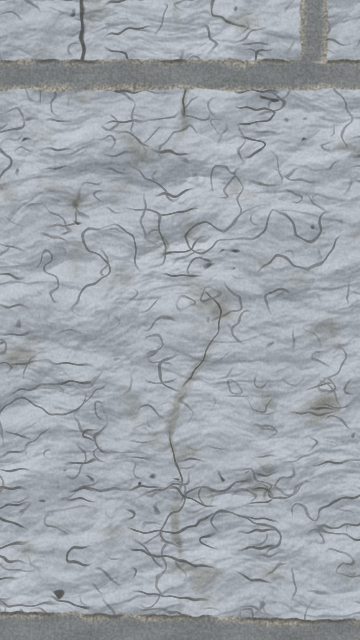
Reproduce this texture procedurally as a WebGL 2 fragment shader.

```glsl
#version 300 es
precision highp float;
// Rough pale limestone block with cracks, ledges, stains and mortar joints
#define RELIEF 0.0068
#define GRAIN 0.045
#define CRACK_WIDTH 0.0007
#define CRACK_DEPTH 0.62
#define STONE vec3(0.665, 0.688, 0.718)
#define STAIN vec3(0.50, 0.505, 0.475)
#define MORTAR vec3(0.47, 0.485, 0.49)
#define SAND vec3(0.61, 0.59, 0.545)
#define SHADOW vec3(0.25, 0.25, 0.245)
uniform vec2 u_resolution;
out vec4 fragColor;

vec2 hashDir(vec2 cell) {
  vec3 h = fract(cell.xyx * vec3(0.1031, 0.1030, 0.0973));
  h += dot(h, h.yzx + 33.33);
  float angle = 6.2832 * fract((h.x + h.y) * h.z);
  return vec2(cos(angle), sin(angle));
}

float noise(vec2 p) {
  vec2 i = floor(p), f = p - i;
  vec2 u = f * f * f * (f * (f * 6.0 - 15.0) + 10.0);
  vec2 x = vec2(1, 0), y = vec2(0, 1);
  float low = mix(dot(hashDir(i), f), dot(hashDir(i + x), f - x), u.x);
  float high = mix(dot(hashDir(i + y), f - y), dot(hashDir(i + 1.0), f - 1.0), u.x);
  return mix(low, high, u.y);
}

float fbm(vec2 p) {
  float sum = 0.0, amp = 0.5;
  for (int i = 0; i < 4; i++) {
    sum += amp * noise(p);
    p = mat2(0.91, 0.41, -0.41, 0.91) * p * 2.07 + 17.3;
    amp *= 0.45;
  }
  return sum;
}

// Chipped lumps plus interrupted horizontal ledges
float relief(vec2 p) {
  vec2 q = p + 0.05 * vec2(fbm(p * 6.0), fbm(p * 6.0 + 31.0));
  float lumps = fbm(q * vec2(9.0, 16.0)) + 0.6 * abs(noise(q * vec2(7.0, 11.0) + 5.0));
  float layer = fract(q.y * 24.0 + 1.8 * noise(q * 5.0));
  float ledge = smoothstep(0.0, 0.8, layer) - smoothstep(0.84, 1.0, layer);
  float broken = smoothstep(-0.1, 0.3, noise(q * vec2(7.0, 15.0) + 40.0));
  return lumps - 0.09 * ledge * broken;
}

// Thin zero contour of a noise field, broken up by a second field
float crack(vec2 p, vec2 freq, float seed, float px) {
  vec2 e = vec2(0.002, 0.0);
  float n = noise(p * freq + seed);
  vec2 grad = vec2(noise((p + e.xy) * freq + seed), noise((p + e.yx) * freq + seed)) - n;
  float dist = abs(n) / max(length(grad) / e.x, 3.0);
  float gaps = smoothstep(0.0, 0.28, noise(p * freq.yx * 0.6 + seed * 3.0));
  return gaps * (1.0 - smoothstep(CRACK_WIDTH, CRACK_WIDTH + 1.3 * px, dist));
}

// Signed distance to the mortar joints, negative inside
float joints(vec2 p) {
  float bed = abs(p.y - 0.883) - 0.024;
  float upright = max(abs(p.x - 0.49) - 0.021, 0.9 - p.y);
  float base = p.y - 0.045 + 0.025 * p.x;
  return min(min(bed, upright), base) + 0.010 * fbm(p * 32.0);
}

void main() {
  vec2 p = gl_FragCoord.xy / u_resolution.y;
  float px = 1.0 / u_resolution.y;
  vec2 jagged = p + 0.008 * vec2(noise(p * 42.0), noise(p * 42.0 + 9.0));
  float grain = noise(p * 250.0) + 0.6 * noise(p * 130.0 + 3.0);

  // Stone surface lit from above
  vec2 light = vec2(-0.35, 0.94);
  float slope = RELIEF * (relief(p) - relief(p + light * 0.002)) / 0.002;
  float shade = slope / (1.0 + abs(slope) * (slope > 0.0 ? 8.0 : 3.5));
  vec3 col = STONE + shade + 0.13 * fbm(p * vec2(4.0, 6.0) + 12.0);

  // Stains in patches and along a wandering seam
  float swing = (p.y - 0.58) / 0.2;
  float seamX = 0.28 - 0.075 * sin(15.7 * (p.y - 0.58)) * exp(-swing * swing);
  float seam = abs(jagged.x - seamX + 0.02 * noise(p * 14.0));
  float spread = 0.010 + 0.03 * exp(-12.0 * swing * swing * 0.25);
  float patches = smoothstep(0.12, 0.42, fbm(p * vec2(11.0, 15.0) + 70.0));
  float streak = (1.0 - smoothstep(0.2 * spread, spread, seam))
               * smoothstep(-0.25, 0.3, noise(p * vec2(16.0, 9.0) + 8.0));
  col = mix(col, STAIN + 0.7 * shade, min(0.75 * patches + 0.6 * streak, 0.85));

  // Cracks and pits
  float lines = crack(jagged, vec2(5.0, 21.0), 2.0, px);
  lines = max(lines, 0.8 * crack(jagged, vec2(12.0, 17.0), 19.0, px));
  lines = max(lines, 0.6 * crack(jagged, vec2(24.0, 30.0), 53.0, px));
  float seamLine = 1.0 - smoothstep(CRACK_WIDTH, CRACK_WIDTH + 1.4 * px, seam);
  lines = max(lines, seamLine * smoothstep(-0.2, 0.15, noise(p * 9.0 + 27.0)));
  float pits = smoothstep(0.34, 0.52, noise(jagged * vec2(48.0, 62.0)))
             * smoothstep(0.08, 0.35, noise(p * 10.0 + 61.0));
  col = mix(col, SHADOW, max(CRACK_DEPTH * lines, 0.8 * pits));
  float split = abs(jagged.x - 0.13) + step(p.y, 0.9);
  col = mix(col, SHADOW, 0.75 * (1.0 - smoothstep(0.0015, 0.005, split)));
  col += GRAIN * grain;

  // Mortar with sandy rims and shadow below the overhanging stone
  float joint = joints(p);
  float rim = smoothstep(-0.012, 0.0, joint + 0.012 * noise(p * 20.0));
  vec3 mortar = mix(MORTAR, SAND, rim * 0.8) + (0.07 + 0.12 * rim) * grain;
  mortar += 0.10 * fbm(p * vec2(12.0, 40.0));
  float overhang = smoothstep(-0.002, 0.004, joints(p + vec2(0.0, 0.006)));
  mortar = mix(mortar, SHADOW, 0.6 * overhang * smoothstep(-0.2, 0.2, noise(p * 18.0)));
  col = mix(mortar, col, smoothstep(-px, px, joint));

  fragColor = vec4(clamp(col, 0.0, 1.0), 1.0);
}
```
